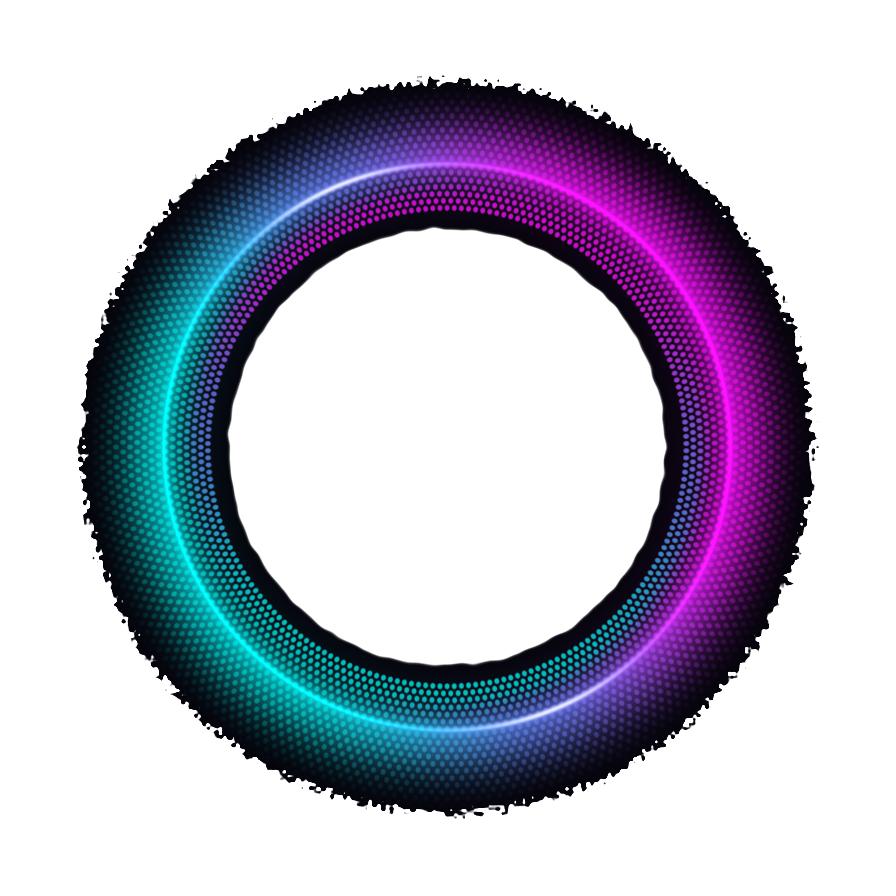
A WebGL 1 fragment shader for this background:

```glsl
precision highp float;

uniform vec2 u_resolution;

const float TAU = 6.283185;
const float INNER_RADIUS = 0.2435;
const float OUTER_RADIUS = 0.408;
const float GLOW_RADIUS = 0.316;
const float FIRST_ROW = 0.267;
const float ROW_GAP = 0.0079;
const float DOTS_PER_ROW = 210.0;

const vec3 CYAN = vec3(0.0, 0.92, 0.90);
const vec3 BLUE = vec3(0.40, 0.50, 0.95);
const vec3 MAGENTA = vec3(0.96, 0.06, 0.96);
const vec3 NIGHT = vec3(0.02, 0.015, 0.045);
const vec3 PAPER = vec3(1.0);

float hash(vec2 cell) {
  vec3 q = fract(cell.xyx * 0.1031);
  q += dot(q, q.yzx + 33.33);
  return fract((q.x + q.y) * q.z);
}

float valueNoise(vec2 p) {
  vec2 cell = floor(p);
  vec2 f = fract(p);
  f = f * f * (3.0 - 2.0 * f);
  float low = mix(hash(cell), hash(cell + vec2(1.0, 0.0)), f.x);
  float high = mix(hash(cell + vec2(0.0, 1.0)), hash(cell + 1.0), f.x);
  return mix(low, high, f.y);
}

// Cyan to blue to magenta along the given axis angle
vec3 neonColor(float angle, float axis) {
  float side = cos(angle - axis);
  vec3 cool = mix(BLUE, CYAN, smoothstep(0.0, 0.85, -side));
  return mix(cool, MAGENTA, smoothstep(-0.1, 0.85, side));
}

// Staggered polar dots, slightly longer along the radius
float dotGrid(float radius, float angle, float pixel) {
  float level = (radius - FIRST_ROW) / ROW_GAP;
  float row = floor(level + 0.5);
  float column = angle / TAU * DOTS_PER_ROW + 0.5 * mod(row, 2.0);
  float across = (fract(column) - 0.5) * TAU * radius / DOTS_PER_ROW;
  float along = (level - row) * ROW_GAP;
  float size = length(vec2(across, along * 0.85));
  return smoothstep(0.0027 + pixel, 0.0027 - pixel, size);
}

// Soft light that falls off faster toward the hole
float glowProfile(float offset) {
  float width = offset < 0.0 ? 0.017 : 0.044;
  float falloff = exp(-abs(offset) / width);
  return falloff * smoothstep(0.095, 0.02, offset);
}

// White glints where the two hues meet
float glint(float angle, float center) {
  float alignment = cos(angle - center);
  return exp((alignment - 1.0) * 28.0);
}

vec3 ringColor(float radius, float angle, float pixel) {
  float offset = radius - GLOW_RADIUS;
  vec3 outerHue = neonColor(angle, 0.38);
  vec3 innerHue = neonColor(angle, 1.45);
  float inside = smoothstep(-0.012, -0.04, offset);
  vec3 hue = mix(outerHue, innerHue, inside);

  vec3 color = NIGHT + outerHue * glowProfile(offset) * 0.82;

  // Dots fade toward the rim and stop at the inner row
  float dots = dotGrid(radius, angle, pixel);
  float dotLight = smoothstep(0.092, 0.0, offset) * 0.65;
  dotLight *= step(FIRST_ROW - 0.5 * ROW_GAP, radius);
  dotLight += inside * 0.15 * step(FIRST_ROW - 0.5 * ROW_GAP, radius);
  color = mix(color, hue, dots * dotLight);

  // Bright circular seam
  float seam = exp(-pow(offset / 0.0028, 2.0));
  float whiteness = max(glint(angle, 1.97), glint(angle, -1.19));
  color += outerHue * seam * 0.25;
  return mix(color, PAPER, seam * whiteness * 0.85);
}

void main() {
  float scale = min(u_resolution.x, u_resolution.y);
  float pixel = 1.0 / scale;
  vec2 p = (gl_FragCoord.xy - 0.5 * u_resolution) * pixel;
  p -= vec2(-0.001, 0.001);
  float radius = length(p);
  float angle = atan(p.y, p.x);

  // Grainy rim and gently torn hole
  float grain = valueNoise(p * 210.0 + 300.0) - 0.5;
  float tear = valueNoise(p * 65.0 + 100.0) - 0.5;
  float rim = radius + grain * 0.015 - OUTER_RADIUS;
  float hole = INNER_RADIUS - radius + tear * 0.004;
  float edge = max(rim, hole);
  float coverage = smoothstep(pixel, -pixel, edge);

  vec3 color = ringColor(radius, angle, pixel);
  float grayLip = smoothstep(0.003, 0.0, abs(hole));
  color = mix(color, vec3(0.35), grayLip * 0.6);
  gl_FragColor = vec4(mix(PAPER, clamp(color, 0.0, 1.0), coverage), 1.0);
}
```
